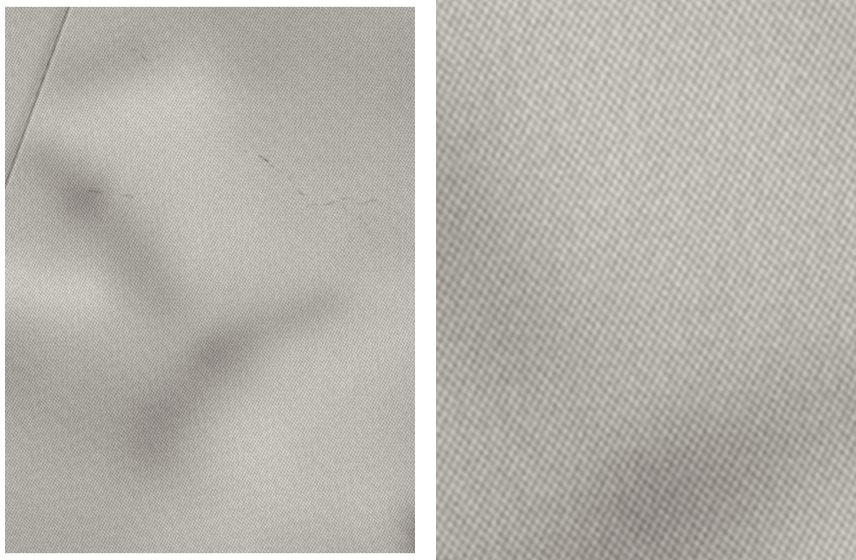
Left: the whole. Right: its middle third, enlarged.
Reproduce this texture procedurally as a WebGL 2 fragment shader.

```glsl
#version 300 es
precision highp float;
// Softly folded warm grey woven cloth with a seam and fine creases, in a white margin.

uniform vec2 u_resolution;
out vec4 fragColor;

const float PI = 3.14159265;
const vec3 SHADE = vec3(0.60, 0.58, 0.56);
const vec3 LIGHT = vec3(0.78, 0.77, 0.74);

float hash(vec2 p) {
    return fract(sin(dot(p, vec2(127.1, 311.7))) * 43758.5453);
}

float noise(vec2 p) {
    vec2 i = floor(p), f = fract(p);
    f = f * f * (3.0 - 2.0 * f);
    return mix(mix(hash(i), hash(i + vec2(1, 0)), f.x),
               mix(hash(i + vec2(0, 1)), hash(i + vec2(1, 1)), f.x), f.y);
}

float fbm(vec2 p) {
    float sum = 0.0, amp = 0.5;
    for (int i = 0; i < 4; i++) {
        sum += amp * noise(p);
        p = p * 2.03 + 17.0;
        amp *= 0.5;
    }
    return sum;
}

mat2 rotation(float angle) {
    float c = cos(angle), s = sin(angle);
    return mat2(c, -s, s, c);
}

float segmentDistance(vec2 p, vec2 a, vec2 b) {
    vec2 d = b - a;
    return length(p - a - d * clamp(dot(p - a, d) / dot(d, d), 0.0, 1.0));
}

// Soft ridge or hollow along a line
float fold(vec2 p, vec2 a, vec2 b, float width) {
    float d = segmentDistance(p, a, b) / width;
    return exp(-d * d);
}

// Thin broken line that wanders around a segment
float crease(vec2 p, vec2 a, vec2 b) {
    vec2 wander = vec2(noise(p * 45.0), noise(p * 45.0 + 31.0)) - 0.5;
    float d = segmentDistance(p + 0.018 * wander, a, b);
    return exp(-pow(d / 0.0022, 2.0)) * smoothstep(0.3, 0.75, noise(p * 110.0));
}

// Staggered rows of small dots
float weave(vec2 p, vec2 pitch, float angle) {
    vec2 q = rotation(angle) * p / pitch;
    return cos(2.0 * PI * q.x) * cos(2.0 * PI * q.y);
}

// Broad light and shadow of the folds
float foldLight(vec2 p) {
    float l = 0.705;
    l += 0.055 * fold(p, vec2(0.09, 0.76), vec2(0.34, 0.83), 0.075);
    l += 0.055 * fold(p, vec2(0.33, 0.71), vec2(0.42, 0.57), 0.13);
    l += 0.075 * fold(p, vec2(0.00, 0.50), vec2(0.14, 0.47), 0.06);
    l += 0.050 * fold(p, vec2(0.45, 0.23), vec2(0.70, 0.44), 0.10);
    l += 0.030 * fold(p, vec2(0.30, 0.06), vec2(0.62, 0.14), 0.10);
    l -= 0.095 * fold(p, vec2(0.07, 0.71), vec2(0.14, 0.645), 0.05);
    l -= 0.065 * fold(p, vec2(0.16, 0.63), vec2(0.28, 0.46), 0.055);
    l -= 0.050 * fold(p, vec2(0.13, 0.87), vec2(0.25, 0.91), 0.05);
    l -= 0.075 * fold(p, vec2(0.28, 0.22), vec2(0.40, 0.34), 0.07);
    l -= 0.060 * fold(p, vec2(0.38, 0.36), vec2(0.59, 0.465), 0.04);
    l -= 0.055 * fold(p, vec2(0.02, 0.34), vec2(0.25, 0.22), 0.10);
    l -= 0.045 * fold(p, vec2(0.42, 0.98), vec2(0.74, 0.86), 0.13);
    l -= 0.030 * fold(p, vec2(0.00, 0.02), vec2(0.20, 0.06), 0.10);
    l -= 0.160 * fold(p, vec2(0.75, 0.00), vec2(0.75, 0.05), 0.045);
    return l;
}

// Dark stitched groove with a pale raised edge
float seam(vec2 p, vec2 top, vec2 bottom) {
    vec2 edge = vec2(0.0045, -0.0016);
    return 0.05 * fold(p - edge, top, bottom, 0.0035)
         - 0.17 * fold(p, top, bottom, 0.0028)
         - 0.05 * fold(p + 2.0 * edge, top, bottom, 0.009);
}

float creases(vec2 p) {
    float c = crease(p, vec2(0.435, 0.73), vec2(0.475, 0.715));
    c += crease(p, vec2(0.475, 0.715), vec2(0.55, 0.645));
    c += 0.7 * crease(p, vec2(0.55, 0.63), vec2(0.67, 0.645));
    c += 0.7 * crease(p, vec2(0.61, 0.635), vec2(0.65, 0.60));
    c += 0.8 * crease(p, vec2(0.16, 0.66), vec2(0.24, 0.65));
    c += 0.8 * crease(p, vec2(0.24, 0.91), vec2(0.27, 0.885));
    return c;
}

void main() {
    vec2 p = gl_FragCoord.xy / u_resolution.y;
    vec2 bend = vec2(fbm(p * 4.0), fbm(p * 4.0 + 9.0)) - 0.5;

    float l = foldLight(p + 0.05 * bend);
    l += 0.05 * (fbm(p * 9.0) - 0.47);
    l += seam(p, vec2(0.127, 1.0), vec2(0.008, 0.665));
    l -= 0.11 * creases(p);

    // Thread pattern and fibre grain
    l += 0.068 * weave(p + 0.012 * bend, vec2(0.0058, 0.0078), 0.19);
    l += 0.075 * (noise(p * 390.0) - 0.5);
    vec3 cloth = mix(SHADE, LIGHT, (l - 0.60) / 0.18);

    // White margin
    vec2 inset = vec2(0.366, 0.488) - abs(p - vec2(0.375, 0.5));
    float pixel = 1.0 / u_resolution.y;
    float inside = smoothstep(-0.5 * pixel, 0.5 * pixel, min(inset.x, inset.y));
    fragColor = vec4(mix(vec3(1.0), clamp(cloth, 0.0, 1.0), inside), 1.0);
}
```
